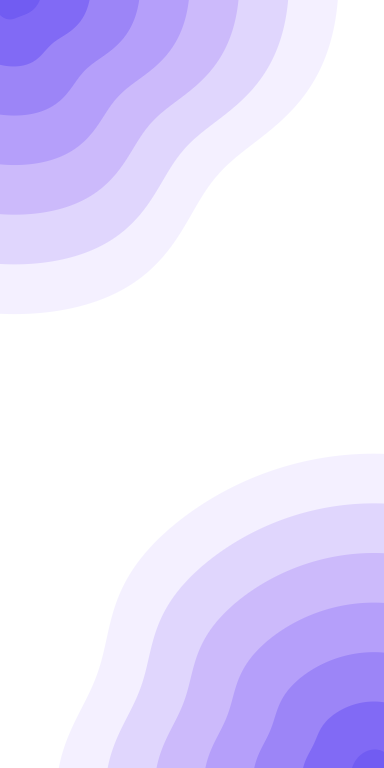
A Shadertoy shader for this background:

```glsl
// Draws nested wavy violet bands spreading from two opposite corners over white.

const int BANDS = 7;

// Violet tints, from the corner core outwards
const vec3 TINTS[BANDS] = vec3[BANDS](
    vec3(0.445, 0.360, 0.950),
    vec3(0.505, 0.415, 0.960),
    vec3(0.610, 0.520, 0.970),
    vec3(0.710, 0.625, 0.980),
    vec3(0.800, 0.730, 0.985),
    vec3(0.880, 0.840, 0.992),
    vec3(0.956, 0.942, 1.000));

// Angle around a corner: 0 on the horizontal edge, 1 on the vertical edge
float cornerAngle(vec2 q) {
    return atan(max(q.y, 0.0), max(q.x, 1e-5)) / 1.5707963;
}

// Smooth inward dent of the contours around one direction
float dent(float angle, float centre, float spread) {
    float d = (angle - centre) / spread;
    return exp(-0.5 * d * d);
}

// Contour level (x) and contour spacing (y) around the upper left corner
vec2 upperField(vec2 q) {
    float angle = cornerAngle(q);
    float g = dent(angle, 0.428, 0.153);
    float spacing = 0.1297 - 0.0198 * g;
    float core = 0.039 + 0.065 * (1.0 - angle) - 0.008 * g;
    return vec2((length(q) - core) / spacing, spacing);
}

// The same around the lower right corner
vec2 lowerField(vec2 q) {
    float angle = cornerAngle(q);
    float spacing = 0.1294 - 0.0109 * dent(angle, 0.2, 0.111);
    float core = 0.0417 * (2.0 - angle);
    return vec2((length(q) - core) / spacing, spacing);
}

// Paints the bands from the outermost to the core, with soft pixel edges
vec3 paintBands(vec3 color, vec2 field, float pixel) {
    for (int i = BANDS - 1; i >= 0; i--) {
        float inside = (float(i) - field.x) * field.y;
        color = mix(color, TINTS[i], clamp(0.5 + inside / pixel, 0.0, 1.0));
    }
    return color;
}

void mainImage(out vec4 fragColor, in vec2 fragCoord) {
    // Canvas width is one unit
    float pixel = 1.0 / iResolution.x;
    vec2 p = fragCoord * pixel;
    float top = iResolution.y * pixel;

    vec3 color = vec3(1.0);
    color = paintBands(color, upperField(vec2(p.x, top - p.y)), pixel);
    color = paintBands(color, lowerField(vec2(1.0 - p.x, p.y)), pixel);
    fragColor = vec4(color, 1.0);
}
```
